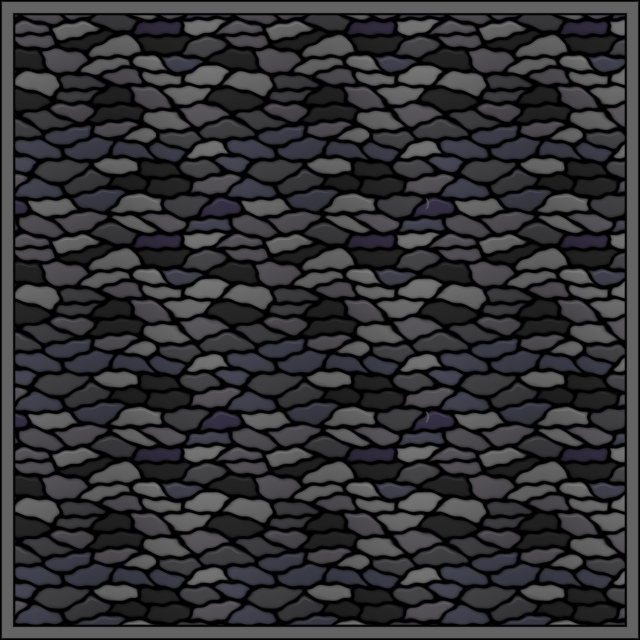
Give the GLSL for this texture, as a Shadertoy shader.

```glsl
const float TAU = 6.2831853;
const vec2 STONES = vec2(5.0, 12.0);  // columns and rows in one tile
const float REPEATS = 3.0;

vec2 hash2(vec2 p) {
    return fract(sin(vec2(dot(p, vec2(127.1, 311.7)), dot(p, vec2(269.5, 183.3)))) * 43758.5453);
}

// Jittered centre of a stone in staggered rows, wrapping with the tile
vec2 stoneCentre(vec2 id) {
    vec2 jitter = hash2(mod(id, STONES)) - 0.5;
    return id + 0.5 + vec2(0.5 * mod(id.y, 2.0), 0.0) + jitter * vec2(0.75, 0.72);
}

float smoothMin(float a, float b, float k) {
    float h = max(k - abs(a - b), 0.0) / k;
    return min(a, b) - h * h * k * 0.25;
}

// Finds the stone at p; returns the canvas distance to its rounded edge
float stoneEdge(vec2 p, out vec2 stone) {
    vec2 base = floor(p);
    float nearest = 1e3;
    for (int y = -2; y <= 2; y++)
    for (int x = -2; x <= 2; x++) {
        vec2 id = base + vec2(x, y);
        vec2 r = stoneCentre(id) - p;
        if (dot(r, r) < nearest) {
            nearest = dot(r, r);
            stone = id;
        }
    }
    vec2 a = stoneCentre(stone) - p;
    float edge = 1.0;
    for (int y = -2; y <= 2; y++)
    for (int x = -2; x <= 2; x++) {
        if (x == 0 && y == 0) continue;
        vec2 b = stoneCentre(stone + vec2(x, y)) - p;
        vec2 n = normalize(b - a);
        float d = dot(0.5 * (a + b), n) / length(n * STONES * REPEATS);
        edge = smoothMin(edge, d, 0.005);
    }
    return edge;
}

vec3 stoneColour(vec2 stone) {
    vec2 h = hash2(mod(stone, STONES) + 41.3);
    vec3 c = vec3(0.39);
    c = mix(c, vec3(0.30, 0.29, 0.31), step(0.27, h.x));
    c = mix(c, vec3(0.23, 0.23, 0.24), step(0.50, h.x));
    c = mix(c, vec3(0.24, 0.24, 0.29), step(0.70, h.x));
    c = mix(c, vec3(0.18, 0.16, 0.23), step(0.86, h.x));
    c = mix(c, vec3(0.13), step(0.94, h.x));
    // Clusters of dark stones
    vec2 q = fract(stoneCentre(stone) / STONES);
    float cluster = min(length(q - vec2(0.43, 0.78)),
                    min(length((q - vec2(0.53, 0.51)) * vec2(1.0, 0.8)),
                        length(q - vec2(0.78, 0.16))));
    c = mix(c, vec3(0.13), step(cluster, 0.085));
    return c * (0.94 + 0.12 * h.y);
}

void mainImage(out vec4 fragColor, in vec2 fragCoord) {
    vec2 uv = fragCoord / iResolution.xy;
    float px = 1.0 / min(iResolution.x, iResolution.y);

    // Wobble the joints with waves that close over each tile
    vec2 t = uv * REPEATS;
    vec2 w = t + 0.012 * sin(TAU * (vec2(3.0, 2.0) * t.yx + vec2(0.1, 0.6)));
    w += 0.004 * sin(TAU * (vec2(17.0, 11.0) * t.yx + vec2(2.0, 5.0) * t));

    vec2 stone;
    vec2 p = w * STONES;
    float edge = stoneEdge(p, stone);
    vec2 local = p - stoneCentre(stone);

    // Stone shading: dim rim, broad light, streak along the upper edge
    vec3 colour = stoneColour(stone);
    colour *= mix(0.80, 1.03, smoothstep(0.002, 0.008, edge));
    colour *= 1.0 + 0.08 * cos(TAU * t.x) + 0.10 * local.y;
    float streak = smoothstep(0.0025, 0.0, abs(edge - 0.0065)) * smoothstep(0.12, 0.4, local.y);
    float glossy = step(0.5, hash2(mod(stone, STONES) + 7.9).x);
    colour += 0.07 * streak * glossy;

    // Black joints
    colour *= smoothstep(0.0027 - px, 0.0027 + px, edge);

    // Pale nicks on one seam, in two of the repeats
    for (int i = 1; i <= 2; i++) {
        vec2 n = uv - vec2(0.669, 0.015 + float(i) / REPEATS);
        n.x += 40.0 * n.y * n.y;
        float d = length(vec2(n.x, max(abs(n.y) - 0.007, 0.0)));
        colour = mix(colour, vec3(0.42), 0.8 * smoothstep(0.0012 + px, 0.0012 - px, d));
    }

    // Grey frame between two black lines
    vec2 side = min(uv, 1.0 - uv);
    float border = min(side.x, side.y);
    float frame = smoothstep(0.0028 - px, 0.0028 + px, border);
    frame *= smoothstep(0.0205 + px, 0.0205 - px, border);
    colour *= smoothstep(0.0238 - px, 0.0238 + px, border);
    colour = mix(colour, vec3(0.39), frame);

    fragColor = vec4(colour, 1.0);
}
```
